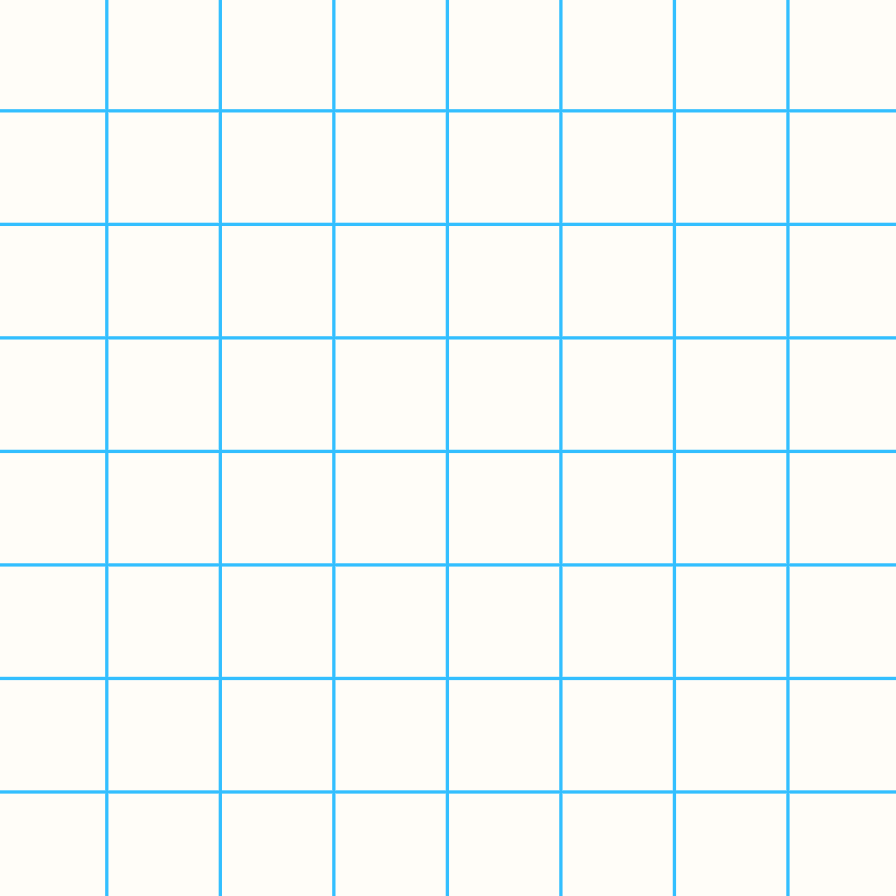
This pattern is drawn by a Shadertoy shader. Its source:

```glsl
// Square-ruled paper: thin sky-blue lines on a warm off-white sheet.
// Each axis repeats a centred line with fract; its pixel coverage gives
// smooth edges, and the two rulings are merged without darker crossings.

#define CELL_SIZE   0.1267               // line spacing, in canvas units
#define LINE_WIDTH  0.0037               // line thickness, in canvas units
#define GRID_ANCHOR vec2(0.4993, 0.4962) // one crossing near the centre
#define PAPER_COLOR vec3(1.0, 0.992, 0.973)
#define LINE_COLOR  vec3(0.20, 0.75, 1.0)

// Distance on each axis to the nearest ruled line
vec2 lineDistance(vec2 p) {
    vec2 cell = (p - GRID_ANCHOR) / CELL_SIZE;
    return abs(fract(cell + 0.5) - 0.5) * CELL_SIZE;
}

void mainImage(out vec4 fragColor, in vec2 fragCoord) {
    // Square canvas units, centred when the canvas is not square
    float side = min(iResolution.x, iResolution.y);
    vec2 p = (fragCoord - 0.5 * iResolution.xy) / side + 0.5;
    float pixel = 1.0 / side;

    // Line coverage of this pixel, never more than the line's own width
    vec2 edge = (0.5 * LINE_WIDTH - lineDistance(p)) / pixel + 0.5;
    vec2 coverage = clamp(edge, 0.0, min(1.0, LINE_WIDTH / pixel));
    float ink = max(coverage.x, coverage.y);

    fragColor = vec4(mix(PAPER_COLOR, LINE_COLOR, ink), 1.0);
}
```
